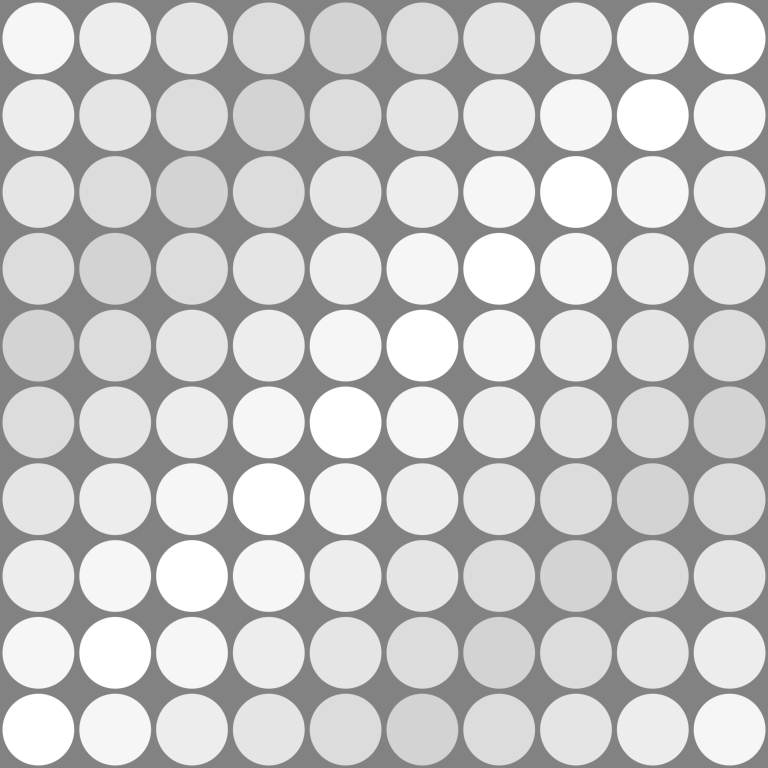
A Shadertoy shader for this pattern:

```glsl
// Ten by ten grid of grey discs, shaded in wrapping diagonal bands.

const float COUNT = 10.0;

// Steps between a cell and the white diagonal, wrapping at the canvas edges.
float diagonalSteps(vec2 cell) {
    float offset = mod(cell.x - cell.y + 0.5, COUNT) - 0.5;
    return min(offset, COUNT - offset);
}

void mainImage(out vec4 fragColor, in vec2 fragCoord) {
    vec2 grid = fragCoord / iResolution.xy * COUNT;
    float pixel = COUNT / min(iResolution.x, iResolution.y);

    // Disc with a soft edge about one pixel wide
    float edge = length(fract(grid) - 0.5) - 0.467;
    float disc = 1.0 - smoothstep(-0.75 * pixel, 0.75 * pixel, edge);

    // White on the diagonal, darker with each step away
    float shade = 1.0 - 0.0345 * diagonalSteps(floor(grid));

    fragColor = vec4(vec3(mix(0.51, shade, disc)), 1.0);
}
```
